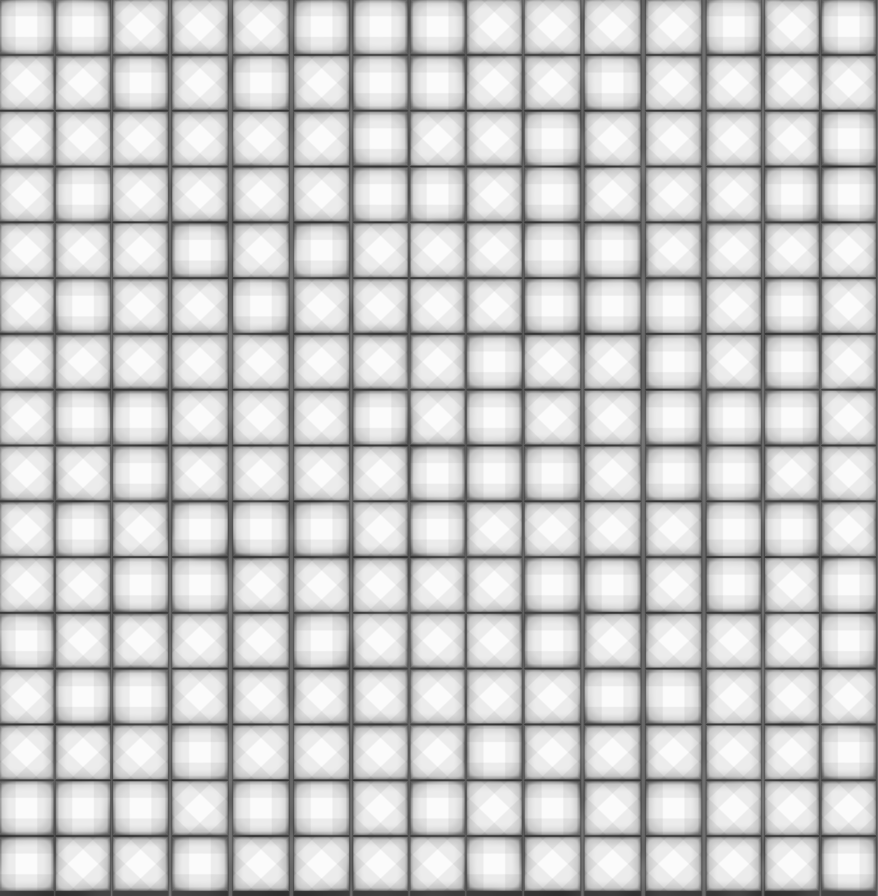
A Shadertoy shader for this pattern:

```glsl
// Grid of pale faceted domes, each set straight or diagonally, between dark uneven grooves.

const int   COLUMNS       = 15;
const float ROWS          = 16.0;
const float ROWS_IN_VIEW  = 16.06;   // leaves a strip of groove along the bottom
const float ROW_SHIFT     = 0.015;
const float STRAIGHT_PART = 0.355;   // share of domes with upright facets
const float COLUMN_WAVE   = 0.04;    // sideways drift of the column edges
const float ROW_GROOVE    = 0.018;   // half width of the horizontal grooves
const float COLUMN_GROOVE = 0.031;   // mean half width of the vertical grooves
const float GROOVE_WAVE   = 0.014;
const float INNER_FACET   = 0.185;
const float OUTER_FACET   = 0.42;
const float FACET_STEP    = 0.056;
const float BEVEL         = 0.065;
const float RIM_SHADE     = 0.20;    // reach of the broad shading inside the rim
const float SOFTNESS      = 0.008;
const float CENTRE_TONE   = 0.985;
const float GROOVE_DARK   = 0.23;
const float GROOVE_LIGHT  = 0.42;
const float TAU           = 6.2831853;

float hash(vec2 p) {
    vec3 q = fract(vec3(p.xyx) * 0.1031);
    q += dot(q, q.yzx + 33.33);
    return fract((q.x + q.y) * q.z);
}

float valueNoise(vec2 p) {
    vec2 i = floor(p);
    vec2 f = fract(p);
    f = f * f * (3.0 - 2.0 * f);
    float low  = mix(hash(i), hash(i + vec2(1, 0)), f.x);
    float high = mix(hash(i + vec2(0, 1)), hash(i + vec2(1, 1)), f.x);
    return mix(low, high, f.y);
}

// Position of a column edge, in mean column widths
float columnEdge(float i) {
    return i - 0.072 + 0.0054 * i - COLUMN_WAVE * cos(TAU * (i - 2.7) / 6.6);
}

float columnGroove(float i) {
    return COLUMN_GROOVE + GROOVE_WAVE * cos(TAU * (i - 4.5) / 6.9);
}

float roundedBox(vec2 p, vec2 halfSize, float radius) {
    vec2 d = abs(p) - halfSize + radius;
    return length(max(d, 0.0)) + min(max(d.x, d.y), 0.0) - radius;
}

// Crossed bands that step down in tone away from the centre
float facetTone(vec2 p, float soft) {
    vec2 a = abs(p);
    vec2 steps = smoothstep(INNER_FACET - soft, INNER_FACET + soft, a)
               + smoothstep(OUTER_FACET - soft, OUTER_FACET + soft, a);
    return CENTRE_TONE - FACET_STEP * (steps.x + steps.y);
}

void mainImage(out vec4 fragColor, in vec2 fragCoord) {
    vec2 uv = fragCoord / iResolution.xy;
    vec2 p = vec2(uv.x * float(COLUMNS), (1.0 - uv.y) * ROWS_IN_VIEW + ROW_SHIFT);
    float soft = SOFTNESS + 0.5 * float(COLUMNS) / iResolution.x;

    // Find the cell
    vec2 cell = vec2(0.0, min(floor(p.y), ROWS - 1.0));
    for (int i = 1; i < COLUMNS; i++) {
        cell.x += step(columnEdge(float(i)), p.x);
    }

    // Dome bounds inside the grooves
    float topGroove = cell.y > 0.0 ? ROW_GROOVE : 0.0;
    vec2 low = vec2(columnEdge(cell.x) + columnGroove(cell.x), cell.y + topGroove);
    vec2 high = vec2(columnEdge(cell.x + 1.0) - columnGroove(cell.x + 1.0),
                     cell.y + 1.0 - ROW_GROOVE);
    vec2 local = p - 0.5 * (low + high);
    vec2 halfSize = 0.5 * (high - low);
    vec2 inset = halfSize - abs(local);
    float edge = min(inset.x, inset.y);

    // Facets, upright or turned by an eighth
    bool straight = hash(cell + 17.0) < STRAIGHT_PART;
    vec2 turned = vec2(local.x + local.y, local.y - local.x) * sqrt(0.5);
    float tone = facetTone(straight ? local : turned, soft);
    tone -= 0.04 * dot(local, local);

    // Darker rounded corners, broad rim shading, uneven contact shadow
    float rim = -roundedBox(local, halfSize, straight ? 0.30 : 0.20);
    float shadow = valueNoise(p * 1.7 + 5.0);
    tone *= mix(0.74, 1.0, smoothstep(-0.08, 0.04, rim));
    tone *= mix(mix(0.93, 0.84, shadow), 1.0, smoothstep(0.0, RIM_SHADE, rim));
    tone *= mix(mix(0.92, 0.68, shadow), 1.0, smoothstep(0.0, BEVEL, edge));

    // Grooves: thin dark rows, wider columns with a lighter floor
    float columnFloor = mix(GROOVE_DARK + 0.06, GROOVE_LIGHT, smoothstep(0.0, 0.03, -inset.x));
    float groove = mix(GROOVE_DARK, columnFloor, smoothstep(-soft, soft, -inset.x));
    groove += 0.10 * (valueNoise(p * 2.3) - 0.5);
    tone = mix(groove, tone, smoothstep(-soft, soft, edge));

    fragColor = vec4(vec3(tone), 1.0);
}
```
